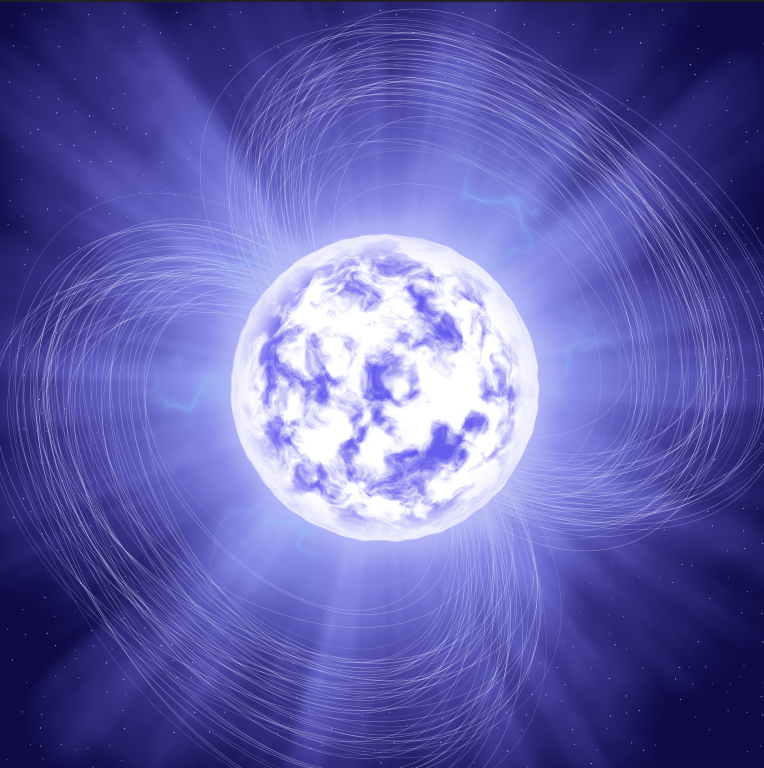
Write a Shadertoy shader that draws this background.

```glsl
// A white-blue star with a mottled surface, wrapped in two lobes of fine magnetic loops.
const vec2 STAR_CENTER = vec2(0.004, -0.005);
const float STAR_RADIUS = 0.2;
const vec3 NIGHT = vec3(0.05, 0.04, 0.27);
const vec3 INDIGO = vec3(0.20, 0.19, 0.52);
const vec3 VIOLET = vec3(0.36, 0.35, 0.74);
const vec3 PERIWINKLE = vec3(0.52, 0.52, 0.90);
const vec3 HALO = vec3(0.70, 0.71, 0.97);
const vec3 THREAD = vec3(0.76, 0.78, 0.95);
const vec3 CYAN = vec3(0.55, 0.75, 0.98);

float hash(vec3 p) {
    p = fract(p * vec3(0.1031, 0.1130, 0.0973));
    p += dot(p, p.yzx + 33.33);
    return fract((p.x + p.y) * p.z);
}

float noise(vec3 p) {
    vec3 i = floor(p), f = fract(p);
    f = f * f * (3.0 - 2.0 * f);
    vec2 e = vec2(0.0, 1.0);
    vec4 a = vec4(hash(i), hash(i + e.xyx), hash(i + e.xxy), hash(i + e.xyy));
    vec4 b = vec4(hash(i + e.yxx), hash(i + e.yyx), hash(i + e.yxy), hash(i + 1.0));
    vec4 m = mix(a, b, f.x);
    return mix(mix(m.x, m.y, f.y), mix(m.z, m.w, f.y), f.z);
}

float fbm(vec3 p, int octaves) {
    float sum = 0.0, weight = 0.5, total = 0.0;
    for (int i = 0; i < octaves; i++) {
        sum += weight * noise(p);
        total += weight;
        weight *= 0.55;
        p = p.yzx * 2.03 + 17.1;
    }
    return sum / total;
}

float spot(vec2 p, vec2 center, float size) {
    vec2 d = (p - center) / size;
    return exp(-dot(d, d));
}

// Radial glow bent by rays and thin cloud
vec3 glow(vec2 p) {
    float r = length(p);
    vec2 dir = p / max(r, 0.001);
    float rays = fbm(vec3(dir * 5.0, r * 0.8 + 3.0), 4) - 0.5;
    float cloud = fbm(vec3(p * 7.0, 8.0), 4) - 0.5;
    float beam = pow(max(dot(dir, normalize(vec2(-0.6, 0.8))), 0.0), 40.0);
    float shade = pow(max(dot(dir, normalize(vec2(0.67, -0.74))), 0.0), 60.0);
    float t = r - (rays * 0.32 + cloud * 0.16 + 0.05 * beam - 0.05 * shade) * smoothstep(0.15, 0.45, r);
    vec3 col = mix(HALO, PERIWINKLE, smoothstep(0.19, 0.26, t));
    col = mix(col, VIOLET, smoothstep(0.24, 0.36, t));
    col = mix(col, INDIGO, smoothstep(0.33, 0.48, t));
    return mix(col, NIGHT, smoothstep(0.44, 0.66, t));
}

float skyDots(vec2 p, float pixel) {
    vec2 cell = floor(p * 46.0);
    float pick = hash(vec3(cell, 1.0));
    vec2 at = 0.2 + 0.6 * vec2(hash(vec3(cell, 2.0)), hash(vec3(cell, 3.0)));
    float d = length(p * 46.0 - cell - at) / 46.0;
    return step(0.6, pick) * smoothstep(max(0.0014, pixel), 0.0, d) * (pick - 0.35);
}

// Nested, jittered ellipses on one side of the tilted axis
float loops(vec2 q, float seed, float width) {
    float ink = 0.0;
    for (int i = 0; i < 64; i++) {
        vec3 id = vec3(float(i), seed, 5.0);
        float size = mix(0.58, 1.04, sqrt(hash(id)));
        float tilt = 0.55 * (hash(id + 11.0) - 0.5);
        vec2 semi = size * vec2(0.38, 0.235) * (0.88 + 0.24 * hash(id + 23.0));
        vec2 e = q - vec2(0.06 * (hash(id + 37.0) - 0.5), 0.215 * size);
        e = mat2(cos(tilt), -sin(tilt), sin(tilt), cos(tilt)) * e;
        float f = length(e / semi);
        float d = abs(f - 1.0) * f / max(length(e / (semi * semi)), 0.001);
        ink += smoothstep(width, 0.0, d) * mix(0.10, 0.34, hash(id + 41.0));
    }
    return min(ink, 0.65);
}

// Folded veils with bright creases close to the star
float veil(vec2 p) {
    float place = spot(p, vec2(0.14, 0.22), 0.075) + spot(p, vec2(-0.25, -0.01), 0.055)
        + spot(p, vec2(-0.15, -0.21), 0.065) + 0.7 * spot(p, vec2(0.25, 0.03), 0.06)
        + 0.8 * spot(p, vec2(-0.18, 0.15), 0.05);
    float fold = abs(2.0 * fbm(vec3(p * 15.0, 4.0), 3) - 1.0);
    return place * (0.16 + 0.5 * exp(-fold * 14.0));
}

// Turbulent cells wrapped on a ball, paler toward the limb
vec3 surface(vec2 s) {
    float r2 = min(dot(s, s), 1.0);
    vec3 ball = vec3(s, sqrt(1.0 - r2));
    vec3 warp = vec3(fbm(ball * 4.0 + 9.0, 3), fbm(ball * 4.0 + 31.0, 3), fbm(ball * 4.0 + 57.0, 3)) - 0.5;
    float cells = fbm(ball * 4.6 + warp * 1.6 + 2.0, 7);
    float bright = spot(s, vec2(0.2, -0.04), 0.25) + 0.8 * spot(s, vec2(-0.04, 0.4), 0.19)
        + 0.7 * spot(s, vec2(-0.34, -0.42), 0.2) + 0.5 * spot(s, vec2(0.5, 0.12), 0.16);
    float blue = smoothstep(0.60, 0.30, cells + 0.18 * bright);
    blue *= mix(1.0, 0.4, smoothstep(0.5, 0.95, r2));
    vec3 col = mix(vec3(1.0), vec3(0.40, 0.37, 0.93), blue);
    return mix(col, vec3(0.90, 0.90, 0.99), 0.75 * smoothstep(0.6, 1.0, r2));
}

void mainImage(out vec4 fragColor, in vec2 fragCoord) {
    float pixel = 1.0 / iResolution.y;
    vec2 p = (fragCoord - 0.5 * iResolution.xy) * pixel - STAR_CENTER;
    float r = length(p);
    vec3 col = glow(p) + skyDots(p, pixel) * smoothstep(0.3, 0.5, r);

    // Lobes face upper right and lower left
    vec2 q = vec2(p.x - p.y, p.x + p.y) * 0.7071;
    float width = max(0.0011, 0.9 * pixel);
    float ink = loops(q, 3.0, width) + loops(-q, 71.0, width);
    col = mix(col, THREAD, min(ink, 0.7));
    col = mix(col, CYAN, min(veil(p), 0.6));

    // Star disc with a slightly ragged rim
    float rim = STAR_RADIUS + 0.003 * (noise(vec3(p / max(r, 0.001) * 14.0, 6.0)) - 0.5);
    col = mix(col, surface(p / rim), smoothstep(pixel, -pixel, r - rim));

    // Thin dark strip along the top
    float strip = smoothstep(0.9975 - pixel, 0.9975 + pixel, fragCoord.y * pixel);
    fragColor = vec4(mix(clamp(col, 0.0, 1.0), vec3(0.13), strip), 1.0);
}
```
